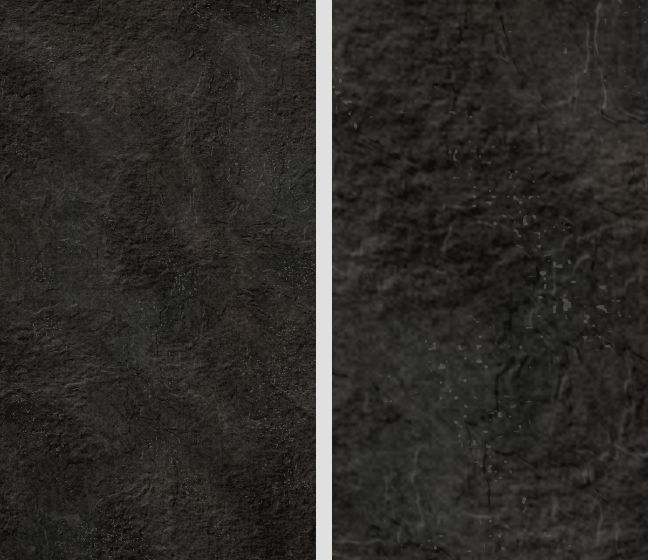
Left, the full canvas; right, a detail of the centre.
Reproduce this texture procedurally as a Shadertoy shader.

```glsl
const vec3 COOL_SLATE = vec3(0.153, 0.152, 0.148);
const vec3 WARM_UMBER = vec3(0.166, 0.151, 0.138);
const vec3 CHALK = vec3(0.42, 0.41, 0.385);
const vec2 GRAIN_DIR = vec2(0.60, -0.80);   // trowel strokes fall to the right
const vec2 LIGHT_DIR = vec2(-0.55, 0.83);
const float RELIEF_STEP = 0.0042;
const float RELIEF_GAIN = 0.25;
const float CLOUD_GAIN = 0.95;
const float GRAIN_GAIN = 0.46;
const float SCRATCH_GAIN = 0.30;
const float VEIN_GAIN = 0.34;
const float DUST_GAIN = 0.55;
const float EDGE_DARKENING = 0.14;

float hash(vec2 p) {
    return fract(sin(dot(p, vec2(127.1, 311.7))) * 43758.5453);
}

float noise(vec2 p) {
    vec2 i = floor(p), f = fract(p);
    f = f * f * (3.0 - 2.0 * f);
    return mix(mix(hash(i), hash(i + vec2(1, 0)), f.x),
               mix(hash(i + vec2(0, 1)), hash(i + vec2(1, 1)), f.x), f.y);
}

float fbm(vec2 p, int octaves) {
    float sum = 0.0, weight = 0.5, total = 0.0;
    for (int i = 0; i < octaves; i++) {
        sum += weight * noise(p);
        total += weight;
        weight *= 0.55;
        p = mat2(0.8, 0.6, -0.6, 0.8) * p * 2.03 + 17.3;
    }
    return sum / total;
}

// Coordinates along and across the trowel strokes
vec2 strokeSpace(vec2 p) {
    return vec2(dot(p, GRAIN_DIR), dot(p, vec2(-GRAIN_DIR.y, GRAIN_DIR.x)));
}

// Wide bends turn the strokes, small ones fray their edges
vec2 warp(vec2 p) {
    vec2 bend = vec2(noise(p * 2.6 + 3.0), noise(p * 2.6 + 37.0)) - 0.5;
    vec2 fray = vec2(fbm(p * 11.0, 4), fbm(p * 11.0 + 31.0, 4)) - 0.5;
    return p + 0.22 * bend + 0.09 * fray;
}

// Rough, pitted areas between the smooth trowelled ones
float roughness(vec2 p) {
    return smoothstep(0.38, 0.60, fbm(p * 5.0 + 8.0, 4));
}

float plasterHeight(vec2 p) {
    vec2 s = strokeSpace(warp(p));
    float coat = fbm(s * vec2(5.0, 9.0) + 4.0, 5);
    float flakes = 0.40 * smoothstep(0.54, 0.59, coat)
                 + 0.30 * smoothstep(0.39, 0.43, coat);
    float crumbs = fbm(p * vec2(50.0, 62.0), 3) * mix(0.35, 1.15, roughness(p));
    return flakes + crumbs + 0.7 * coat;
}

// Thin broken ridges where a noise field crosses its middle value
float veins(vec2 p) {
    vec2 s = strokeSpace(warp(p));
    float ridge = abs(fbm(s * vec2(3.0, 6.0) + 53.0, 4) - 0.5);
    float broken = smoothstep(0.48, 0.66, fbm(p * 8.0 + 71.0, 4));
    float core = 1.0 - smoothstep(0.0, 0.022, ridge);
    float halo = 1.0 - smoothstep(0.0, 0.10, ridge);
    return (0.75 * core + 0.25 * halo) * broken;
}

// Fine chalk dust of uneven grains, gathered in loose clusters
float dust(vec2 p) {
    float grains = noise(p * 190.0 + 5.0) * 0.6 + noise(p * 310.0 + 60.0) * 0.4;
    float cluster = smoothstep(0.46, 0.70, fbm(strokeSpace(p) * vec2(6.0, 11.0) + 90.0, 4));
    float limit = mix(0.86, 0.66, cluster);
    return smoothstep(limit, limit + 0.16, grains);
}

void mainImage(out vec4 fragColor, in vec2 fragCoord) {
    vec2 p = fragCoord / iResolution.x;
    vec2 uv = fragCoord / iResolution.xy;
    vec2 s = strokeSpace(warp(p));
    float rough = roughness(p);

    // Mineral tint and broad clouding
    float warmth = smoothstep(0.35, 0.65, fbm(p * 4.0 + 23.0, 4));
    vec3 color = mix(COOL_SLATE, WARM_UMBER, max(warmth, 0.6 * rough));
    float cloud = fbm(s * vec2(4.0, 7.0) + 12.0, 5) - 0.5;
    float patches = fbm(p * 4.5 + 140.0, 4) - 0.5;
    float shade = 1.03 + CLOUD_GAIN * cloud + 0.5 * CLOUD_GAIN * patches;

    // Fine grain and faint scratches
    shade += GRAIN_GAIN * (noise(p * 270.0) - 0.5);
    shade += 0.6 * GRAIN_GAIN * (noise(p * 120.0 + 40.0) - 0.5);
    float scratch = noise(s * vec2(18.0, 150.0));
    shade += SCRATCH_GAIN * (scratch - 0.5) * (1.0 - rough);

    // Edge falloff
    vec2 border = abs(uv - 0.5) * 2.0;
    shade -= EDGE_DARKENING * dot(pow(border, vec2(4.0)), vec2(0.4, 1.0));
    color *= shade;

    // Relief lit from the upper left
    float slope = plasterHeight(p) - plasterHeight(p + LIGHT_DIR * RELIEF_STEP);
    color += RELIEF_GAIN * clamp(slope, -0.30, 0.45);

    // Chalky wear
    float wear = veins(p) * (0.25 + 0.75 * noise(p * 140.0));
    color = mix(color, CHALK, VEIN_GAIN * wear);
    color = mix(color, CHALK, DUST_GAIN * dust(p));

    fragColor = vec4(max(color, 0.05), 1.0);
}
```
